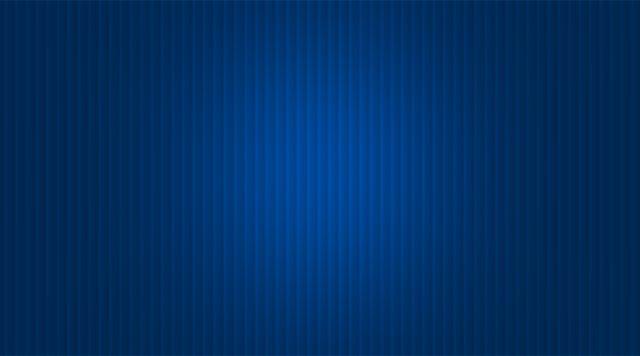
Reproduce this background procedurally as a WebGL 1 fragment shader.

```glsl
precision highp float;
// Deep blue backdrop of narrow vertical ribs, lit by a soft central glow.

uniform vec2 u_resolution;

// Colours
const vec3 NAVY = vec3(0.0, 0.154, 0.320);
const vec3 GLOW_BLUE = vec3(0.0, 0.126, 0.278);
const vec3 RIB_TINT = vec3(0.002, 0.038, 0.070);
const vec3 RIM_TINT = vec3(0.015, 0.045, 0.055);

// Glow, in units of the canvas height
const vec2 GLOW_CENTER = vec2(0.502, 0.520); // fraction of the canvas
const vec2 GLOW_RADIUS = vec2(0.380, 0.430);

// Ribs, in fractions of the canvas width and of one rib
const float RIB_PERIOD = 0.01631;
const float RIB_PHASE = 0.5147;
const float RIDGE_WIDTH = 0.14;
const float GROOVE_OFFSET = 0.28;
const float GROOVE_WIDTH = 0.18;
const float GROOVE_DEPTH = 0.50;

// Rim along the top and bottom, in canvas heights
const float RIM_WIDTH = 0.0045;

float bell(float x, float width) {
  float t = x / width;
  return exp(-t * t);
}

// Signed distance to the nearest repeat, in periods
float repeatDistance(float x) {
  return fract(x + 0.5) - 0.5;
}

// Bright ridge with a shallow groove on its left side
float ribProfile(float x) {
  float rib = (x - RIB_PHASE) / RIB_PERIOD;
  float ridge = bell(repeatDistance(rib), RIDGE_WIDTH);
  float groove = bell(repeatDistance(rib + GROOVE_OFFSET), GROOVE_WIDTH);
  return ridge - GROOVE_DEPTH * groove;
}

void main() {
  vec2 uv = gl_FragCoord.xy / u_resolution;
  float aspect = u_resolution.x / u_resolution.y;

  // Elliptical glow
  vec2 offset = (uv - GLOW_CENTER) * vec2(aspect, 1.0) / GLOW_RADIUS;
  float glow = exp(-dot(offset, offset));
  vec3 color = NAVY + GLOW_BLUE * glow;

  // Ribs, slightly stronger in the light
  color += RIB_TINT * ribProfile(uv.x) * mix(0.55, 1.0, glow);

  // Thin rim
  float edge = min(uv.y, 1.0 - uv.y);
  color += RIM_TINT * (1.0 - smoothstep(0.0, RIM_WIDTH, edge));

  gl_FragColor = vec4(clamp(color, 0.0, 1.0), 1.0);
}
```
